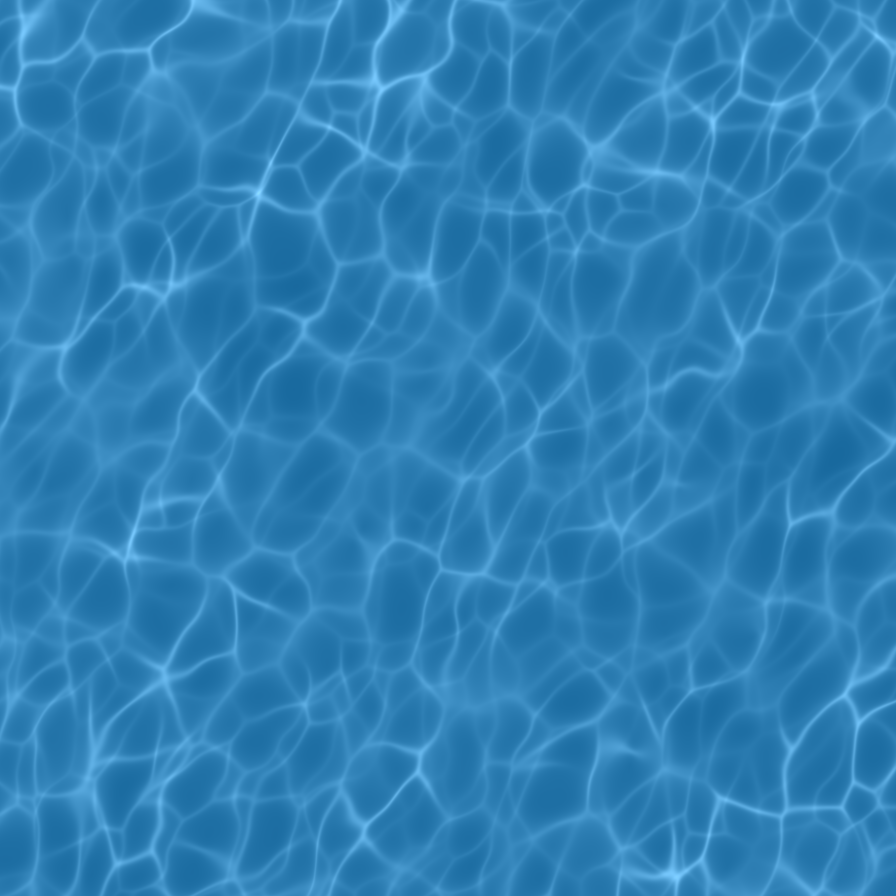
This texture is drawn by a Shadertoy shader. Its source:

```glsl
// Sunlit water seen from above: a web of bright caustic lines over blue cells.

const vec3 WATER_BLUE = vec3(0.168, 0.485, 0.693);
const float CELL_ANGLE = 1.20;   // long axis of the cells
const float STREAK_ANGLE = 0.72; // direction of the brightest lines

vec2 hash2(vec2 p) {
    vec3 q = fract(p.xyx * vec3(0.1031, 0.1030, 0.0973));
    q += dot(q, q.yzx + 33.33);
    return fract((q.xx + q.yz) * q.zy);
}

// Two independent channels of smooth value noise, 0 to 1
vec2 noise2(vec2 p) {
    vec2 cell = floor(p);
    vec2 f = fract(p);
    vec2 u = f * f * f * (f * (f * 6.0 - 15.0) + 10.0);
    vec2 low = mix(hash2(cell), hash2(cell + vec2(1.0, 0.0)), u.x);
    vec2 high = mix(hash2(cell + vec2(0.0, 1.0)), hash2(cell + vec2(1.0, 1.0)), u.x);
    return mix(low, high, u.y);
}

// Coordinates along and across a direction, scaled separately
vec2 alignTo(vec2 p, float angle, vec2 scale) {
    vec2 along = vec2(cos(angle), sin(angle));
    return scale * vec2(dot(p, along), dot(p, vec2(-along.y, along.x)));
}

// Bends straight cell walls into wavy ones
vec2 ripple(vec2 p, float seed) {
    vec2 broad = noise2(p * 8.0 + seed) - 0.5;
    vec2 fine = noise2(p * 23.0 + seed * 2.0) - 0.5;
    return p + broad * 0.045 + fine * 0.017;
}

// Smooth cell walls: x is the thin line, y the wide glow around it
vec2 causticWeb(vec2 p, vec2 sharpness) {
    vec2 home = floor(p);
    vec2 total = vec2(0.0);
    vec2 squares = vec2(0.0);
    for (int y = -2; y <= 2; y++) {
        for (int x = -2; x <= 2; x++) {
            vec2 cell = home + vec2(x, y);
            vec2 seedPoint = cell + 0.04 + 0.92 * hash2(cell);
            vec2 weight = exp(-sharpness * length(seedPoint - p));
            total += weight;
            squares += weight * weight;
        }
    }
    return 2.0 * (1.0 - squares / (total * total));
}

void mainImage(out vec4 fragColor, in vec2 fragCoord) {
    vec2 p = fragCoord / iResolution.y;

    // Large cells, and a fainter web of smaller ones across them
    vec2 largeUv = alignTo(ripple(p, 3.7), CELL_ANGLE, vec2(9.8, 16.5));
    vec2 smallUv = alignTo(ripple(p, 41.3), CELL_ANGLE - 0.15, vec2(13.0, 20.0));
    vec2 large = causticWeb(largeUv + 20.0, vec2(25.0, 7.0));
    vec2 small = causticWeb(smallUv + 70.0, vec2(21.0, 7.0));

    // Line strength varies in patches drawn out along the streaks
    vec2 patches = noise2(alignTo(p, STREAK_ANGLE, vec2(5.0, 15.0)) + 50.0);
    float largeGain = mix(0.03, 0.18, pow(smoothstep(0.2, 1.0, patches.x), 1.6));
    float smallGain = mix(0.008, 0.09, pow(smoothstep(0.2, 1.0, patches.y), 1.5));

    // Broad depth shading
    float depth = noise2(p * 6.0 + 11.0).x + 0.8 * noise2(p * 15.0 + 27.0).y - 0.9;

    float light = -0.059 + 0.044 * large.y + 0.027 * small.y;
    light += large.x * largeGain + small.x * smallGain;
    light += 0.024 * depth;

    fragColor = vec4(clamp(WATER_BLUE + light, 0.0, 1.0), 1.0);
}
```
